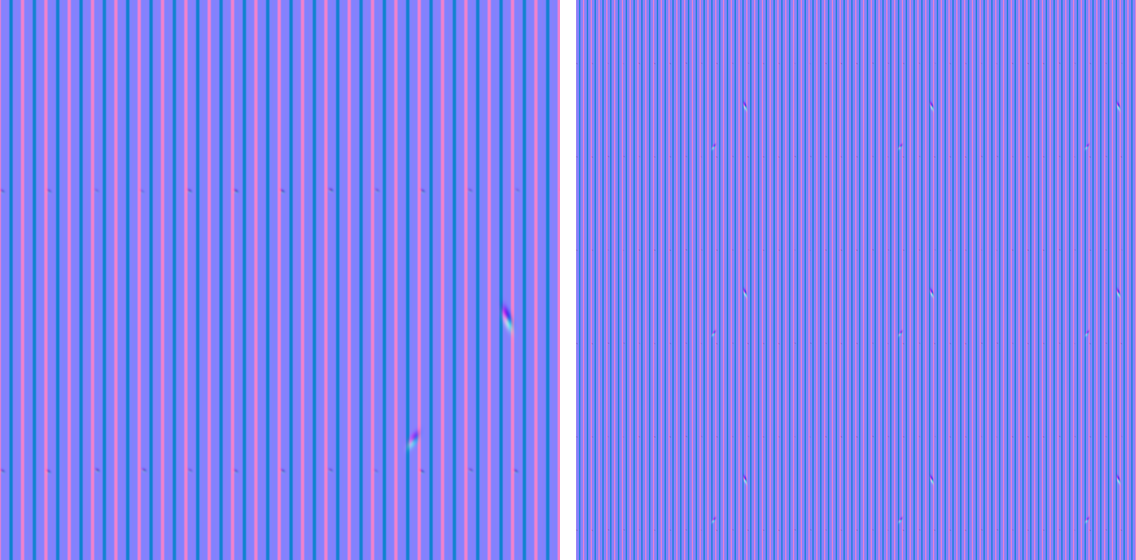
Left: one tile. Right: repeated 3 by 3.
A WebGL 1 fragment shader for this texture map:

```glsl
precision highp float;
// Tangent-space normal map of a panel with fine vertical ribs, rows of pinholes and two dents.

#define RIBS 24.0
#define FALL_CENTRE 0.474
#define RISE_CENTRE 0.967
#define CORE_HALF 0.034
#define EDGE_HALF 0.108
#define PIN_GRID vec2(12.0, 2.0)
#define PIN_SPOT vec2(0.065, 0.318)
#define WEAR 0.025
#define FLAT_COLOUR vec3(0.51, 0.51, 1.00)
#define FALL_COLOUR vec3(0.06, 0.51, 0.81)
#define RISE_COLOUR vec3(0.95, 0.51, 0.80)

uniform vec2 u_resolution;

float hash(vec2 p) {
  return fract(sin(dot(p, vec2(127.1, 311.7))) * 4375.85);
}

// Gradient at a lattice point, wrapped to the given period
vec2 latticeGradient(vec2 cell, vec2 period) {
  float angle = 6.2832 * hash(mod(cell, period));
  return vec2(cos(angle), sin(angle));
}

float wrappedNoise(vec2 uv, vec2 period) {
  vec2 p = uv * period;
  vec2 i = floor(p);
  vec2 f = p - i;
  vec2 w = f * f * f * (f * (f * 6.0 - 15.0) + 10.0);
  vec2 e = vec2(1.0, 0.0);
  float a = dot(latticeGradient(i, period), f);
  float b = dot(latticeGradient(i + e.xy, period), f - e.xy);
  float c = dot(latticeGradient(i + e.yx, period), f - e.yx);
  float d = dot(latticeGradient(i + e.xx, period), f - e.xx);
  return mix(mix(a, b, w.x), mix(c, d, w.x), w.y);
}

// Shortest signed offset on a repeating axis
float wrapped(float d) {
  return fract(d + 0.5) - 0.5;
}

// Soft-edged slope band around a rib flank
float flank(float x, float centre, float pixel) {
  float d = abs(wrapped(x - centre));
  return 1.0 - smoothstep(CORE_HALF - pixel, EDGE_HALF + pixel, d);
}

// Inward tilt (xy) and depth (z) of an elliptical hollow
vec3 hollow(vec2 p, vec2 radius, float angle) {
  float c = cos(angle);
  float s = sin(angle);
  vec2 q = vec2(c * p.x + s * p.y, c * p.y - s * p.x) / radius;
  float depth = exp(-dot(q, q));
  vec2 tilt = -2.0 * q * depth;
  return vec3(c * tilt.x - s * tilt.y, s * tilt.x + c * tilt.y, depth);
}

void main() {
  vec2 uv = gl_FragCoord.xy / u_resolution;
  float pixel = 0.25 * RIBS / u_resolution.x;
  float x = uv.x * RIBS;

  // Flat ground with faint streaks and a slight ripple beside each rib
  float streak = wrappedNoise(uv, vec2(48.0, 3.0));
  float ripple = abs(wrapped(x - FALL_CENTRE)) - 0.22;
  vec3 colour = FLAT_COLOUR + vec3(WEAR * streak, 0.0, 0.0);
  colour += vec3(0.03, -0.01, -0.03) * exp(-ripple * ripple * 900.0);

  // Rib flanks, with a little variation along their length
  float fade = 1.0 + 2.0 * WEAR * wrappedNoise(uv, vec2(24.0, 5.0));
  colour = mix(colour, FALL_COLOUR, flank(x, FALL_CENTRE, pixel) * fade);
  colour = mix(colour, RISE_COLOUR, flank(x, RISE_CENTRE, pixel) * fade);

  // Rows of pinholes, slightly scattered and unevenly deep
  vec2 grid = uv * PIN_GRID;
  vec2 cell = mod(floor(grid - PIN_SPOT + 0.5), PIN_GRID);
  vec2 jitter = vec2(0.06, 0.006) * (hash(cell + 3.0) - 0.5);
  vec2 offset = grid - PIN_SPOT - jitter;
  offset = (fract(offset + 0.5) - 0.5) / PIN_GRID;
  vec3 pin = hollow(offset, vec2(0.0042, 0.003), -0.6);
  float strength = 0.4 + 0.6 * hash(cell + 7.0);
  colour += strength * (0.12 * vec3(pin.xy, 0.0) - vec3(0.08, 0.10, 0.20) * pin.z);

  // Two slanted dents, leaning opposite ways
  for (int i = 0; i < 2; i++) {
    float k = float(i);
    vec2 centre = vec2(0.906, 0.431) - k * vec2(0.168, 0.217);
    vec2 d = vec2(wrapped(uv.x - centre.x), wrapped(uv.y - centre.y));
    vec3 dent = hollow(d, vec2(0.006, 0.017 - 0.004 * k), 0.32 - 0.85 * k);
    colour = mix(colour, FLAT_COLOUR, 0.6 * dent.z);
    colour += (0.42 - 0.12 * k) * vec3(dent.xy, -0.25 * dent.z);
  }

  gl_FragColor = vec4(clamp(colour, 0.0, 1.0), 1.0);
}
```
